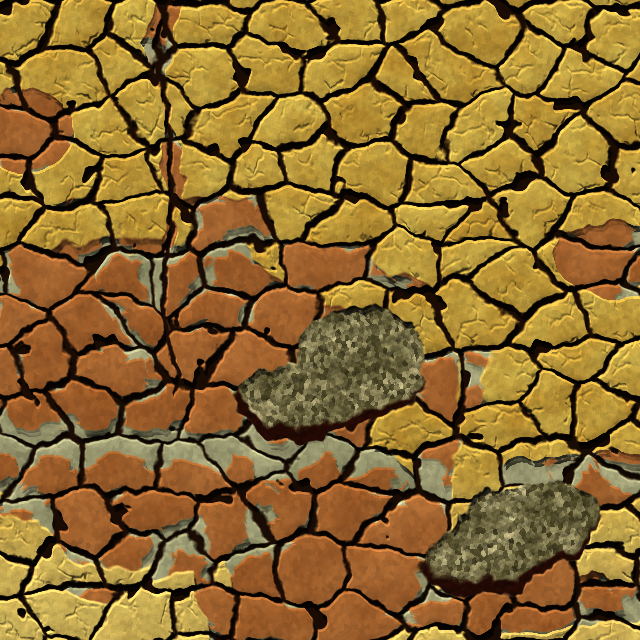
Give the GLSL for this texture, as a WebGL 2 fragment shader.

```glsl
#version 300 es
precision highp float;

uniform vec2 u_resolution;
out vec4 outColor;

struct Surface {
    float height;
    float yellow;   // top coat
    float orange;   // middle coat
    float gap;      // 0 in cracks, 1 on paint
    float stone;    // bare rough patches
    float hollow;   // shaded underside of bare patches
    float tone;     // random value of each flake
};

vec2 hash2(vec2 p) {
    vec3 q = fract(p.xyx * vec3(0.1031, 0.1030, 0.0973));
    q += dot(q, q.yzx + 33.33);
    return fract((q.xx + q.yz) * q.zy);
}

// Layered sines, roughly -1 to 1
float waves(vec2 p) {
    float sum = 0.0, amplitude = 0.5;
    for (int i = 0; i < 4; i++) {
        p = mat2(0.8, 0.6, -0.6, 0.8) * p + 1.7;
        sum += amplitude * sin(p.x + 1.4 * sin(p.y));
        p *= 1.8;
        amplitude *= 0.6;
    }
    return sum;
}

vec2 sway(vec2 p) {
    return vec2(waves(p), waves(p.yx + 7.3));
}

// Staggered cell centre
vec2 site(vec2 cell, float jitter) {
    float stagger = 0.5 * mod(cell.y, 2.0) - 0.25;
    return cell + 0.5 + jitter * (hash2(cell) - 0.5) + vec2(stagger, 0.0);
}

// x: distance to the cell border, y: random value of the cell
vec2 cells(vec2 p, float jitter) {
    vec2 base = floor(p), nearest = vec2(0.0), owner = base;
    float best = 1e3, border = 1e3;
    for (int k = 0; k < 25; k++) {
        vec2 cell = base + vec2(k % 5 - 2, k / 5 - 2);
        vec2 toSite = site(cell, jitter) - p;
        float d = dot(toSite, toSite);
        if (d < best) { best = d; nearest = toSite; owner = cell; }
    }
    for (int k = 0; k < 25; k++) {
        vec2 toSite = site(base + vec2(k % 5 - 2, k / 5 - 2), jitter) - p;
        vec2 apart = toSite - nearest;
        if (dot(apart, apart) > 1e-4)
            border = min(border, dot(0.5 * (toSite + nearest), normalize(apart)));
    }
    return vec2(border, hash2(owner + 51.0).x);
}

// Positive inside an ellipse, 1 at its centre
float blob(vec2 p, vec2 centre, vec2 radius) {
    return 1.0 - length((p - centre) / radius);
}

float wornArea(vec2 p) {
    float worn = max(blob(p, vec2(0.24, 0.37), vec2(0.46, 0.27)), blob(p, vec2(0.50, 0.13), vec2(0.20, 0.25)));
    worn = min(worn, 4.0 * (p.y + 0.55 * p.x - 0.18));
    worn = max(worn, blob(p, vec2(0.97, 0.60), vec2(0.08, 0.06)));
    worn = max(worn, blob(p, vec2(0.91, 0.25), vec2(0.13, 0.04)));
    worn = max(worn, blob(p, vec2(0.83, 0.06), vec2(0.19, 0.06)));
    return max(worn, blob(p, vec2(0.04, 0.80), vec2(0.06, 0.06)));
}

float bareArea(vec2 p) {
    vec2 tilted = mat2(0.91, -0.42, 0.42, 0.91) * (p - vec2(0.80, 0.16));
    float upper = max(blob(p, vec2(0.56, 0.43), vec2(0.105, 0.095)), blob(p, vec2(0.46, 0.375), vec2(0.10, 0.06)));
    return max(upper, blob(tilted, vec2(0.0), vec2(0.145, 0.075)));
}

Surface surfaceAt(vec2 p) {
    Surface s;
    vec2 fine = 0.003 * sway(p * 95.0);
    vec2 bent = p + 0.013 * sway(p * 21.0) + fine;
    vec2 flake = cells(bent * vec2(9.5, 13.0), 0.72);
    vec2 crease = cells((bent + fine) * vec2(25.0, 31.0), 0.95);
    float drift = waves(p * 17.0 + 4.0);
    s.tone = flake.y;

    // Cracks between flakes, and one long vertical split
    float width = 0.02 + 0.02 * drift + 0.16 * smoothstep(0.55, 1.0, waves(p * 33.0));
    float split = abs(bent.x - 0.265 - 0.01 * sin(p.y * 19.0)) + 0.05 * (1.0 - smoothstep(0.3, 0.4, p.y));
    s.gap = smoothstep(width, width + 0.05, flake.x) * smoothstep(0.002, 0.006, split);

    // Coats of paint
    float worn = wornArea(bent) + 0.55 * (flake.y - 0.5) * smoothstep(-0.5, -0.1, wornArea(p)) + 0.1 * drift;
    worn = max(worn, (0.012 + 0.014 * drift - split) * 12.0);
    s.yellow = 1.0 - smoothstep(-0.012, 0.012, worn);
    float band = exp(-pow((p.y - 0.315 + 0.06 * p.x) / 0.028, 2.0));
    float chip = 0.22 * waves(p * 23.0 + 9.0) + 0.2 * (crease.y - 0.5) + 0.4 * band;
    chip += 0.16 * (1.0 - smoothstep(0.0, 0.25, worn));
    s.orange = smoothstep(-0.02, 0.02, flake.x + 0.01 - chip);

    // Bare patches
    vec2 ragged = p + 0.012 * sway(p * 45.0) + fine;
    s.stone = smoothstep(-0.02, 0.03, bareArea(ragged));
    s.hollow = s.stone * (1.0 - smoothstep(-0.05, 0.05, bareArea(ragged - vec2(0.006, 0.020))));

    // Relief
    float fold = (1.0 - smoothstep(0.0, 0.11, crease.x)) * smoothstep(-0.1, 0.35, waves(p * 60.0));
    float coat = 0.25 + 0.2 * s.orange * (1.0 - s.yellow) + 0.45 * s.yellow;
    s.height = s.gap * (coat + 0.25 * smoothstep(0.0, 0.3, flake.x) - 0.24 * fold * s.yellow);
    s.height += 0.035 * waves(p * 150.0) * (0.4 + s.yellow);
    s.height = mix(s.height, 0.4 + 0.16 * waves(p * 210.0), s.stone);
    return s;
}

void main() {
    vec2 p = gl_FragCoord.xy / min(u_resolution.x, u_resolution.y);
    vec2 light = normalize(vec2(-0.35, 1.0));
    Surface s = surfaceAt(p);
    float slope = s.height - surfaceAt(p + 0.004 * light).height;
    float overhang = surfaceAt(p + 0.011 * light).height - s.height;
    float mottle = clamp(0.5 + 0.6 * waves(p * 48.0), 0.0, 1.0);
    float grain = cells(p * vec2(150.0, 120.0), 0.9).y;

    // Paint colours
    vec3 yellow = mix(vec3(0.67, 0.51, 0.17), vec3(0.77, 0.66, 0.28), 0.6 * mottle + 0.4 * s.tone);
    yellow = mix(yellow, vec3(0.82, 0.73, 0.40), 0.6 * (1.0 - smoothstep(0.08, 0.32, p.y)));
    vec3 orange = mix(vec3(0.55, 0.31, 0.13), vec3(0.66, 0.41, 0.20), 0.5 * mottle + 0.5 * s.tone);
    vec3 grey = mix(vec3(0.50, 0.50, 0.36), vec3(0.68, 0.67, 0.50), 0.5 * mottle + 0.5 * s.tone);
    vec3 color = mix(mix(grey, orange, s.orange), yellow, s.yellow);
    color = mix(vec3(0.10, 0.045, 0.012), color, s.gap);

    // Speckled bare patches
    vec3 stone = mix(vec3(0.27, 0.25, 0.13), vec3(0.70, 0.66, 0.48), grain * (0.35 + 0.65 * mottle));
    color = mix(color, stone, s.stone);
    color = mix(color, vec3(0.13, 0.035, 0.012), s.hollow);

    // Relief light and cast shadow
    color *= clamp(1.0 + 1.2 * slope, 0.3, 1.35) * (0.94 + 0.12 * grain);
    color *= 1.0 - 0.7 * smoothstep(0.12, 0.5, overhang);
    outColor = vec4(color, 1.0);
}
```
